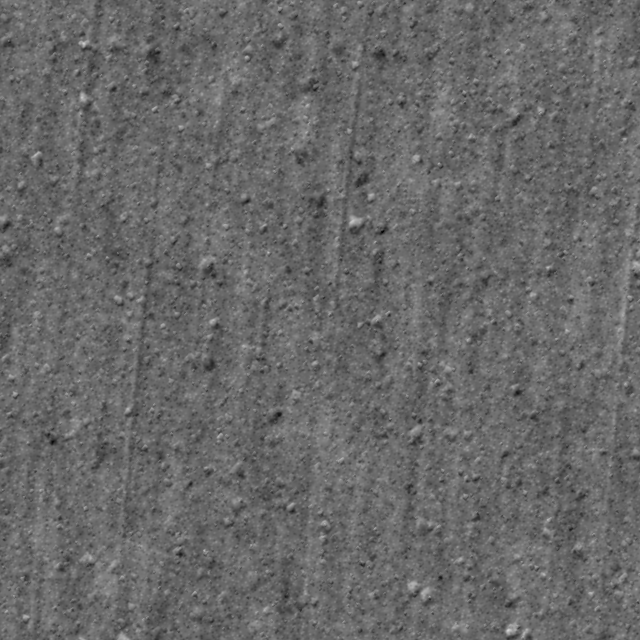
Write a WebGL 1 fragment shader that draws this texture.

```glsl
precision highp float;

uniform vec2 u_resolution;

const float BASE_TONE = 0.413;
const vec2 LIGHT = vec2(-0.45, 0.89);
const float TRACK_TILT = 0.075;
const float TRACK_BEND = 0.025;
const float TRACK_COUNT = 9.0;
const float TRACK_CONTRAST = 0.085;
const float STREAK_CONTRAST = 0.011;
const float FINE_GRIT_CELLS = 215.0;
const float FINE_GRIT_CONTRAST = 0.085;
const float COARSE_GRIT_CELLS = 95.0;
const float COARSE_GRIT_CONTRAST = 0.07;
const float GRIT_RELIEF = 2.0;
const float FURROW_CELLS = 46.0;
const float FURROW_STRETCH = 0.16;
const float FURROW_CONTRAST = 0.052;
const float PATCH_CELLS = 24.0;
const float PATCH_CONTRAST = 0.04;
const float PEBBLE_RELIEF = 0.2;
const float PEBBLE_TONE = 0.17;
const float SHADOW_DEPTH = 0.14;

float hash(vec2 p) {
  vec3 q = fract(vec3(p.xyx) * 0.1031);
  q += dot(q, q.yzx + 33.33);
  return fract((q.x + q.y) * q.z);
}

vec2 hash2(vec2 p) {
  return vec2(hash(p + 17.3), hash(p + 61.7));
}

// Soft cellular grains, each with a tone and a lit slope
float grit(vec2 p, float cells, float relief) {
  vec2 g = p * cells;
  vec2 base = floor(g);
  float sum = 0.0;
  for (int j = -1; j <= 1; j++) {
    for (int i = -1; i <= 1; i++) {
      vec2 cell = base + vec2(float(i), float(j));
      vec2 d = g - cell - hash2(cell);
      float weight = 2.0 * hash(cell + 5.1) - 1.0;
      sum += weight * exp(-5.0 * dot(d, d)) * (1.0 + relief * dot(d, LIGHT));
    }
  }
  return sum;
}

// Scattered lumps, lit on one side and shadowed on the other
float pebbles(vec2 p, float cells, float density, float seed) {
  vec2 g = p * cells;
  vec2 base = floor(g);
  float shade = 0.0;
  for (int j = -1; j <= 1; j++) {
    for (int i = -1; i <= 1; i++) {
      vec2 cell = base + vec2(float(i), float(j));
      vec2 key = cell + seed;
      vec2 centre = cell + 0.1 + 0.8 * hash2(key);
      float column = 0.2 * sin(centre.x / cells * 140.0);
      float present = step(hash(key + 3.7), density + column);
      float size = hash(key + 9.2);
      float radius = mix(0.19, 0.4, size * size);
      vec2 d = (g - centre) / radius;
      float phase = 6.283 * hash(key + 27.4);
      d += 0.2 * sin(d.yx * 3.0 + vec2(phase, phase * 1.7));
      float body = 1.0 - smoothstep(0.5, 1.15, length(d));
      float shadow = 1.0 - smoothstep(0.3, 1.15, length(d + LIGHT * 0.75));
      float tone = PEBBLE_TONE * (hash(key + 41.9) - 0.3);
      float strength = mix(0.45, 1.3, hash(key + 53.6));
      float lit = body * (tone + PEBBLE_RELIEF * dot(d, LIGHT));
      shade += present * strength * (lit - SHADOW_DEPTH * shadow * (1.0 - body));
    }
  }
  return shade;
}

// Narrow ridges with a dark flank, fading in and out along their length
float tracks(vec2 p) {
  float sum = 0.0;
  for (float i = 0.0; i < TRACK_COUNT; i++) {
    float pick = hash(vec2(i, 8.3));
    float centre = (i + 0.2 + 0.6 * pick) / TRACK_COUNT;
    float width = mix(0.0035, 0.007, hash(vec2(i, 2.9)));
    float d = (p.x - centre) / width;
    float strength = mix(0.2, 0.9, hash(vec2(i, 14.6)));
    float fade = 0.65 + 0.35 * sin(p.y * 7.0 + pick * 40.0);
    sum += strength * fade * (exp(-d * d) - 0.9 * exp(-(d - 1.9) * (d - 1.9)));
  }
  return sum;
}

// Layered sines for faint brushed streaks
float streaks(vec2 p) {
  float sway = sin(p.y * 5.0 + p.x * 21.0);
  return sin(p.x * 97.0 + sway) + 0.8 * sin(p.x * 211.0 - sway * 1.4)
       + 0.6 * sin(p.x * 389.0 + sway * 2.0) * sin(p.y * 5.0 + p.x * 33.0);
}

void main() {
  vec2 p = gl_FragCoord.xy / u_resolution.y;
  vec2 ground = vec2(p.x - TRACK_TILT * p.y - TRACK_BEND * p.y * p.y, p.y);

  // Broad variation drawn out along the tracks
  float tone = BASE_TONE;
  tone += TRACK_CONTRAST * tracks(ground) + STREAK_CONTRAST * streaks(ground);
  tone += FURROW_CONTRAST * grit(ground * vec2(1.0, FURROW_STRETCH) + 5.0, FURROW_CELLS, 0.0);
  tone += PATCH_CONTRAST * grit(ground * vec2(1.0, 0.7) + 9.0, PATCH_CELLS, 0.0);

  // Sandy grain
  tone += FINE_GRIT_CONTRAST * grit(p + 3.0, FINE_GRIT_CELLS, GRIT_RELIEF);
  tone += COARSE_GRIT_CONTRAST * grit(p + 7.0, COARSE_GRIT_CELLS, GRIT_RELIEF);

  // Lumps from large and rare to small and common
  tone += pebbles(ground + 1.0, 27.0, 0.2, 11.0);
  tone += 0.9 * pebbles(ground + 2.0, 46.0, 0.34, 83.0);
  tone += 0.65 * pebbles(ground + 4.0, 80.0, 0.36, 157.0);

  gl_FragColor = vec4(vec3(clamp(tone, 0.0, 1.0)), 1.0);
}
```
